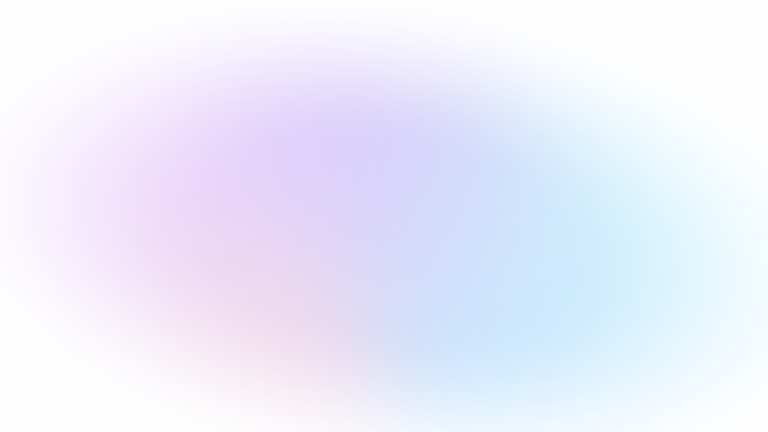
Give the GLSL for this background, as a Shadertoy shader.

```glsl
// Soft pastel mesh gradient: a tilted oval haze of violet, rose and sky fading to white.

// Layout units: canvas width is 1, canvas height is CANVAS_HEIGHT
const float CANVAS_HEIGHT = 0.5625;

// Haze outline
const vec2  HAZE_CENTER = vec2(0.514, 0.250);
const vec2  HAZE_RADIUS = vec2(0.430, 0.230);
const float HAZE_TILT   = 0.10;   // downward shear from left to right
const float HAZE_INNER  = 0.50;   // fully tinted inside this radius
const float HAZE_OUTER  = 1.42;   // fully white beyond this radius

// Reach of each tint
const float TINT_SPREAD = 0.112;

const vec3 WHITE      = vec3(0.997, 0.998, 1.000);
const vec3 ORCHID     = vec3(0.928, 0.835, 0.992);
const vec3 VIOLET     = vec3(0.868, 0.805, 0.988);
const vec3 ROSE       = vec3(0.948, 0.862, 0.918);
const vec3 PERIWINKLE = vec3(0.825, 0.850, 0.975);
const vec3 CYAN       = vec3(0.815, 0.955, 0.992);
const vec3 SKY        = vec3(0.790, 0.915, 0.997);

// Gaussian influence of a tint, carried in alpha for normalization
vec4 tint(vec2 p, vec2 center, vec3 color) {
    vec2 d = (p - center) / TINT_SPREAD;
    return vec4(color, 1.0) * exp(-0.5 * dot(d, d));
}

// Weighted average of all tints
vec3 blendTints(vec2 p) {
    vec4 sum = tint(p, vec2(0.185, 0.302), ORCHID)
             + tint(p, vec2(0.430, 0.367), VIOLET)
             + tint(p, vec2(0.310, 0.140), ROSE)
             + tint(p, vec2(0.600, 0.290), PERIWINKLE)
             + tint(p, vec2(0.800, 0.277), CYAN)
             + tint(p, vec2(0.690, 0.155), SKY);
    return sum.rgb / sum.a;
}

// Opacity of the sheared oval
float hazeCoverage(vec2 p) {
    vec2 d = p - HAZE_CENTER;
    d.y += HAZE_TILT * d.x;
    return 1.0 - smoothstep(HAZE_INNER, HAZE_OUTER, length(d / HAZE_RADIUS));
}

void mainImage(out vec4 fragColor, in vec2 fragCoord) {
    vec2 p = fragCoord / iResolution.xy * vec2(1.0, CANVAS_HEIGHT);
    fragColor = vec4(mix(WHITE, blendTints(p), hazeCoverage(p)), 1.0);
}
```
